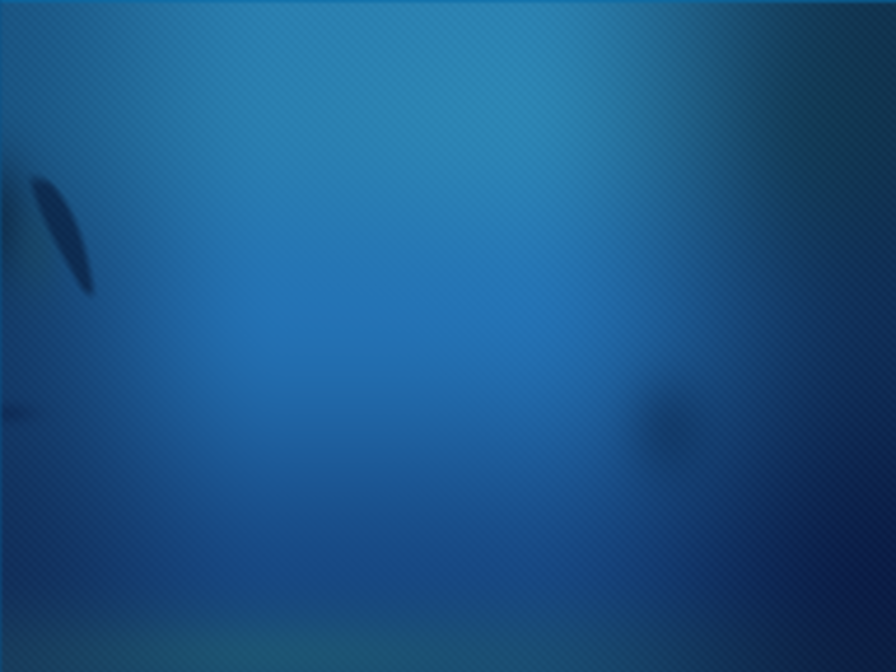
This background is drawn by a Shadertoy shader. Its source:

```glsl
// Vertical blend through four evenly useful depths, bottom to top
vec3 depthRamp(float y, vec3 floorTint, vec3 deep, vec3 middle, vec3 surface) {
    vec3 c = mix(floorTint, deep, smoothstep(0.0, 0.16, y));
    c = mix(c, middle, smoothstep(0.1, 0.56, y));
    return mix(c, surface, smoothstep(0.5, 0.86, y));
}

// Soft elliptical spot, 1 at its centre
float spot(vec2 p, vec2 centre, vec2 radius) {
    vec2 d = (p - centre) / radius;
    return exp(-dot(d, d));
}

// Curved fin that narrows towards its lower tip
float fin(vec2 p) {
    float t = clamp((0.745 - p.y) / 0.19, 0.0, 1.0);
    float spine = 0.048 + 0.088 * pow(t, 0.8);
    float halfWidth = 0.004 + 0.017 * sin(3.14159 * pow(t, 0.7));
    float body = 1.0 - smoothstep(-0.007, 0.01, abs(p.x - spine) - halfWidth);
    return body * smoothstep(0.55, 0.575, p.y) * (1.0 - smoothstep(0.72, 0.748, p.y));
}

void mainImage(out vec4 fragColor, in vec2 fragCoord) {
    vec2 uv = fragCoord / iResolution.xy;
    vec2 p = fragCoord / iResolution.y;

    // Water: bright column between two darker sides
    vec3 left = depthRamp(uv.y, vec3(0.09, 0.23, 0.36), vec3(0.065, 0.18, 0.35),
                          vec3(0.075, 0.23, 0.41), vec3(0.10, 0.33, 0.51));
    vec3 centre = depthRamp(uv.y, vec3(0.10, 0.30, 0.45), vec3(0.09, 0.28, 0.51),
                            vec3(0.14, 0.45, 0.71), vec3(0.165, 0.50, 0.69));
    vec3 right = depthRamp(uv.y, vec3(0.045, 0.12, 0.26), vec3(0.04, 0.11, 0.27),
                           vec3(0.06, 0.18, 0.34), vec3(0.065, 0.20, 0.31));
    vec3 color = mix(left, centre, smoothstep(-0.03, 0.32, uv.x));
    color = mix(color, right, smoothstep(0.57, 1.0, uv.x));

    // Broad glows and shaded patches
    color += vec3(0.01, 0.025, 0.015) * spot(p, vec2(0.74, 0.82), vec2(0.22, 0.2));
    color += vec3(0.012, 0.035, 0.0) * spot(p, vec2(0.4, 0.03), vec2(0.3, 0.045));
    color = mix(color, vec3(0.06, 0.22, 0.31), 0.4 * spot(p, vec2(1.22, 0.81), vec2(0.1, 0.16)));
    color = mix(color, vec3(0.06, 0.20, 0.37), 0.65 * spot(p, vec2(1.0, 0.357), vec2(0.06, 0.075)));

    // Creature at the left edge
    color = mix(color, vec3(0.05, 0.16, 0.27), 0.75 * spot(p, vec2(0.0, 0.67), vec2(0.045, 0.09)));
    color = mix(color, vec3(0.10, 0.28, 0.38), 0.5 * spot(p, vec2(0.055, 0.63), vec2(0.035, 0.07)));
    color = mix(color, vec3(0.045, 0.15, 0.29), 0.85 * fin(p));
    color = mix(color, vec3(0.04, 0.13, 0.29), 0.5 * spot(p, vec2(0.01, 0.385), vec2(0.04, 0.015)));

    // Fine diagonal weave, fading out in the clear middle
    vec2 wave = 6.28318 * 72.0 * p;
    float weave = sin(wave.x + wave.y) + 0.5 * sin(wave.x - wave.y);
    float clearWater = spot(p, vec2(0.5, 0.4), vec2(0.36, 0.42));
    color += vec3(0.004, 0.008, 0.009) * weave * (1.0 - clearWater);

    // Thin bright rims
    color = mix(color, vec3(0.02, 0.42, 0.66), 0.65 * smoothstep(0.992, 1.0, uv.y));
    color = mix(color, vec3(0.03, 0.32, 0.53), 0.5 * (1.0 - smoothstep(0.0, 0.005, uv.x)));

    fragColor = vec4(color, 1.0);
}
```
